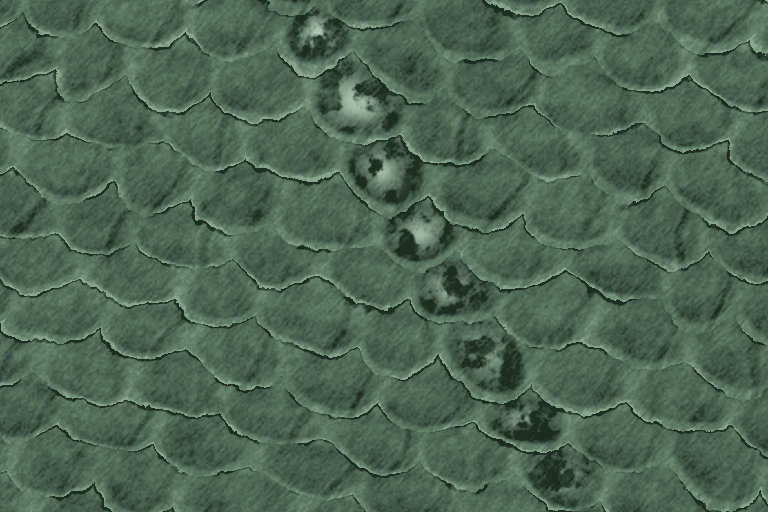
This texture is drawn by a WebGL 1 fragment shader. Its source:

```glsl
precision highp float;
uniform vec2 u_resolution;

// Tones from deepest shadow to palest skin
const vec3 DEEP = vec3(0.11, 0.18, 0.13);
const vec3 DARK = vec3(0.24, 0.33, 0.28);
const vec3 MID = vec3(0.32, 0.43, 0.35);
const vec3 LIGHT = vec3(0.40, 0.52, 0.43);
const vec3 PALE = vec3(0.53, 0.65, 0.55);
const vec3 GLINT = vec3(0.72, 0.83, 0.74);

// Lattice, in units of the canvas height
const float COLUMN_STEP = 0.158;
const float ROW_STEP = 0.124;
const float ROW_TILT = 0.04;
const vec2 FIRST_SCALE = vec2(0.585, 0.074);
const float COLUMN_SLANT = 0.548;

// Scale edges, in units of one row
const float JOINT = 0.28;
const float ARC_DEPTH = 0.42;
const float LIP_WIDTH = 0.065;
const float CRACK_WIDTH = 0.05;
const float JAGGEDNESS = 0.11;
const float WOBBLE = 0.34;

float hash(vec2 p) {
  vec3 q = fract(vec3(p.xyx) * 0.1031);
  q += dot(q, q.yzx + 33.33);
  return fract((q.x + q.y) * q.z);
}

float noise(vec2 p) {
  vec2 i = floor(p), f = fract(p);
  f = f * f * (3.0 - 2.0 * f);
  return mix(mix(hash(i), hash(i + vec2(1.0, 0.0)), f.x),
             mix(hash(i + vec2(0.0, 1.0)), hash(i + 1.0), f.x), f.y);
}

float fbm(vec2 p) {
  float sum = 0.0, gain = 0.5;
  for (int i = 0; i < 4; i++) {
    sum += gain * noise(p);
    p = mat2(1.6, 1.2, -1.2, 1.6) * p + 7.3;
    gain *= 0.5;
  }
  return sum / 0.9375;
}

// Column and row coordinates; scales shrink and straighten toward the left
vec2 lattice(vec2 p) {
  float offset = p.x - FIRST_SCALE.x - COLUMN_SLANT * p.y;
  float left = clamp(-offset / 0.8, 0.0, 1.0);
  float stepX = mix(COLUMN_STEP, mix(0.142, 0.172, p.y), smoothstep(0.0, 0.3, -offset));
  float u = offset / stepX;
  float w = (p.y - FIRST_SCALE.y - ROW_TILT * u) / ROW_STEP;
  return vec2(u + 0.5 * w, w + 1.5 * left * (p.y - 0.6));
}

// Local x, gap to the lower edge, and id of the scale in the given row
vec4 scaleAt(vec2 g, float row) {
  float x = g.x - 0.5 * row;
  vec2 id = vec2(floor(x + 0.5), row);
  x -= id.x;
  float depth = ARC_DEPTH + 0.16 * (hash(id + 40.0) - 0.5);
  float edge = row + JOINT + depth * (1.0 - 4.0 * x * x);
  return vec4(x, edge - g.y, id);
}

vec3 ramp(float t) {
  t = clamp(t, 0.0, 1.0) * 4.0;
  vec3 c = mix(DEEP, DARK, clamp(t, 0.0, 1.0));
  c = mix(c, MID, clamp(t - 1.0, 0.0, 1.0));
  c = mix(c, LIGHT, clamp(t - 2.0, 0.0, 1.0));
  return mix(c, PALE, clamp(t - 3.0, 0.0, 1.0));
}

void main() {
  vec2 p = gl_FragCoord.xy / u_resolution.y;
  p.y = 1.0 - p.y;
  float soft = 1.0 / (u_resolution.y * ROW_STEP);

  // Uneven rows with torn edges
  vec2 g = lattice(p);
  g += WOBBLE * (vec2(noise(p * 9.0), noise(p * 9.0 + 31.0)) - 0.5);
  vec2 torn = g + vec2(0.0, JAGGEDNESS * (fbm(p * 42.0) - 0.5) * 2.0);

  // Upper rows lie over lower ones
  float row = floor(torn.y);
  vec4 upper = scaleAt(torn, row);
  bool covered = upper.y < 0.0;
  vec4 cell = covered ? scaleAt(torn, row + 1.0) : upper;
  float above = covered ? -upper.y : -scaleAt(torn, row - 1.0).y;
  float x = cell.x, gap = cell.y;
  vec2 id = cell.zw;
  float y = (g.y - id.y) / 0.64;
  float seed = hash(id + 70.0);

  // Dark lens inside a paler soft rim
  float lens = length(vec2(x * 2.05, y));
  float body = 1.0 - smoothstep(0.72, 1.0, lens);
  float t = mix(0.65, 0.46, body) + 0.1 * (seed - 0.5);
  t -= 0.13 * body * smoothstep(-0.3, 0.7, y + x * 0.5);
  t -= 0.11 * (1.0 - smoothstep(0.0, 0.12, abs(lens - 0.84))) * smoothstep(-0.2, 0.5, y);

  // Folds across the scale ends
  float fold = abs(x - 0.27 + 0.09 * y + 0.1 * (seed - 0.5));
  t -= 0.2 * (1.0 - smoothstep(0.01, 0.06, fold)) * hash(id + 13.0);
  t += 0.07 * (1.0 - smoothstep(0.0, 0.03, abs(fold - 0.07)));

  // Mottling, slanted streaks and grain
  vec2 slant = vec2(p.x - p.y, p.x + p.y);
  t += 0.42 * (fbm(p * 26.0) - 0.5) + 0.16 * (fbm(p * 5.0 + 9.0) - 0.5);
  t += 0.24 * (noise(slant * vec2(45.0, 150.0)) - 0.5);
  t += 0.2 * (noise(p * 230.0) - 0.5);

  // Pale torn lip above a broken dark crack
  float wear = fbm(p * 15.0 + 50.0);
  float lip = 1.0 - smoothstep(LIP_WIDTH * 0.4, LIP_WIDTH + soft, gap);
  float crackWidth = CRACK_WIDTH * (0.5 + wear);
  float crack = 1.0 - smoothstep(crackWidth * 0.5, crackWidth + soft, above);
  t += 0.3 * lip * smoothstep(0.25, 0.65, wear);
  t -= 0.12 * exp(-above * 8.0);
  t -= 0.55 * crack * smoothstep(0.32, 0.55, wear);

  // One slanting column carries dark scales with bright worn spots
  float marked = 1.0 - step(0.5, abs(id.x));
  float blotch = fbm(p * 34.0 + 80.0);
  float spot = exp(-dot(vec2(x * 4.6, y * 2.0), vec2(x * 4.6, y * 2.0)));
  t -= marked * body * (0.12 + 0.25 * smoothstep(0.45, 0.6, 1.0 - blotch));
  float glint = marked * spot * smoothstep(0.46, 0.66, blotch + 0.07 * (1.0 - p.y));
  gl_FragColor = vec4(mix(ramp(t), GLINT, glint * mix(0.95, 0.55, p.y)), 1.0);
}
```
